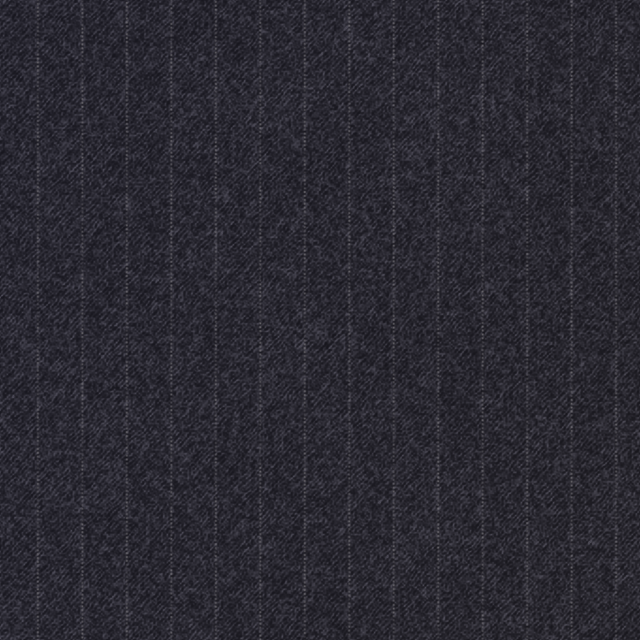
This texture is drawn by a Shadertoy shader. Its source:

```glsl
// Dark charcoal twill suiting with faint dotted vertical pinstripes.

const float TAU = 6.28319;
const float STRIPE_PITCH = 0.0695;   // distance between pinstripes
const float FIRST_STRIPE = 0.0592;   // centre of the leftmost pinstripe
const float STRIPE_RADIUS = 0.0018;
const vec2 RIBS = vec2(122.0, 114.0); // diagonal ribs across and down
const float STITCHES = 164.0;        // pinstripe dots down the canvas
const float GRAIN = 136.0;           // fibre clumps across the canvas

const vec3 SHADOW = vec3(0.106, 0.102, 0.131);
const vec3 WOOL = vec3(0.247, 0.241, 0.284);
const vec3 CHALK = vec3(0.45, 0.44, 0.46);

float hash(vec2 p) {
    vec3 q = fract(vec3(p.xyx) * 0.1031);
    q += dot(q, q.yzx + 33.33);
    return fract((q.x + q.y) * q.z);
}

// Smooth value noise, centred on zero
float noise(vec2 p) {
    vec2 cell = floor(p);
    vec2 f = fract(p);
    f = f * f * (3.0 - 2.0 * f);
    float low = mix(hash(cell), hash(cell + vec2(1, 0)), f.x);
    float high = mix(hash(cell + vec2(0, 1)), hash(cell + vec2(1, 1)), f.x);
    return mix(low, high, f.y) - 0.5;
}

// Broad, soft unevenness of the dyed cloth
float mottling(vec2 p) {
    return 0.3 * noise(p * 7.0 + 40.0) + 0.25 * noise(p * 19.0 + 70.0)
         + 0.3 * noise(p * 52.0 + 90.0);
}

// Diagonal ribs rising to the right, broken into short floats
float twill(vec2 p, vec2 ribs) {
    float bend = 0.7 * noise(p * ribs * 0.4 + 11.0);
    float rib = cos(TAU * (p.x * ribs.x - p.y * ribs.y + bend));
    float breaks = 1.0 + 1.5 * noise(p * ribs * 0.8 + 23.0);
    return rib * breaks;
}

// Short fibre ends and finer speckle
float fibres(vec2 p, float grain) {
    vec2 along = vec2(p.x - p.y + 2.0, p.x + p.y) * grain;
    return 0.35 * noise(along * vec2(1.2, 0.75))
         + 0.35 * noise(p * grain * 1.4 + 5.0)
         + 0.95 * noise(p * grain * 2.5);
}

// Row of small dots on every pinstripe, fading in and out
float pinstripe(vec2 p, float pitch, float radius, float stitches) {
    float column = floor((p.x - FIRST_STRIPE) / pitch + 0.5);
    float x = p.x - FIRST_STRIPE - column * pitch;
    float row = p.y * stitches + 0.37 * column;
    float dotMask = 0.5 + 0.5 * cos(TAU * row);
    float wear = 0.9 + 1.1 * noise(vec2(column * 7.0 + 3.0, row * 0.7));
    float profile = exp(-x * x / (radius * radius));
    return profile * mix(0.0, 0.58, dotMask) * wear;
}

void mainImage(out vec4 fragColor, in vec2 fragCoord) {
    vec2 p = fragCoord / iResolution.xy;

    // Woven ground, with a few fibres catching the light
    float relief = 0.17 * twill(p, RIBS) + 0.95 * fibres(p, GRAIN)
                 + 0.22 * mottling(p);
    float shade = 0.38 + relief + 0.5 * relief * relief;
    vec3 color = mix(SHADOW, WOOL, clamp(shade, -0.1, 1.3));

    // Slight drift from bluish at the left to neutral at the lower right
    float warmth = p.x - 0.4 * p.y - 0.3;
    color += vec3(0.002, 0.001, -0.006) * warmth;

    // Pinstripes
    float thread = pinstripe(p, STRIPE_PITCH, STRIPE_RADIUS, STITCHES);
    color = mix(color, CHALK, clamp(thread, 0.0, 1.0));

    fragColor = vec4(color, 1.0);
}
```
